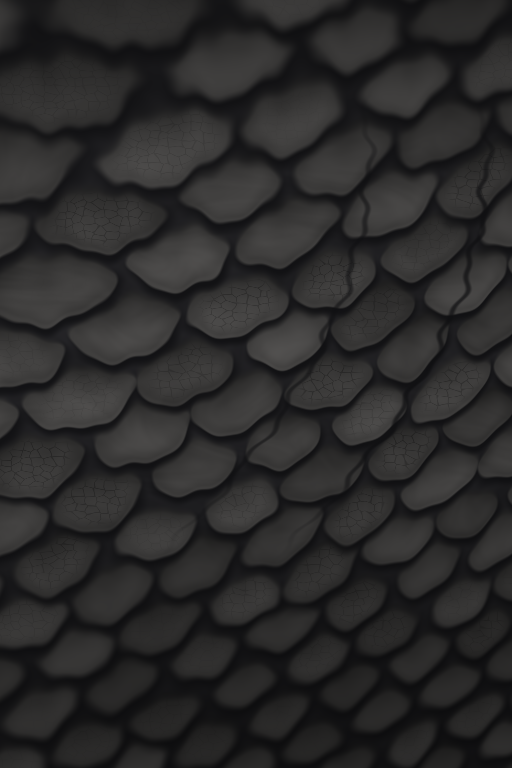
Give the GLSL for this texture, as a Shadertoy shader.

```glsl
// Dark reptile hide: staggered overlapping scales, broad at upper left, small at lower right.
// A quadratic warp gives row and column coordinates; each scale is a superellipse that
// casts a shadow on the row below. Focus and light fall off away from the middle.

#define SCALE_HALF vec2(0.96, 0.62)   // half width and height in lattice units
#define ROUNDNESS 1.85                // 1 = diamond, 2 = ellipse
#define JITTER 0.16                   // wander of each scale
#define FOCUS_Y 0.72                  // sharpest height, measured downward
#define EDGE_SHARP 0.055
#define EDGE_BLURRED 0.30
#define WRINKLE 0.10
#define SKIN_COLOR vec3(0.112, 0.111, 0.120)
#define SHADOW_COLOR vec3(0.058, 0.058, 0.066)
#define SCALE_COLOR vec3(0.229, 0.225, 0.222)

vec2 hash2(vec2 p) {
    vec3 q = fract(vec3(p.xyx) * vec3(0.1031, 0.1030, 0.0973));
    q += dot(q, q.yzx + 33.33);
    return fract((q.xx + q.yz) * q.zy);
}

// Canvas position to (column, row); scales sit where column + row is even.
vec2 latticeCoord(vec2 p) {
    float column = 0.77 + 3.6 * p.x - 2.6 * p.y + 3.5 * p.x * p.x + 5.0 * p.x * p.y;
    float row = -0.15 - 0.1 * p.x + 6.2 * p.y + 1.25 * p.x * p.x
              + 2.5 * p.x * p.y + 1.7 * p.y * p.y;
    return vec2(column, row);
}

// Cellular noise: distance between the nearest two feature points, zero on cell borders.
float cellBorder(vec2 p) {
    vec2 cell = floor(p);
    float nearest = 8.0, second = 8.0;
    for (int j = -1; j <= 1; j++)
    for (int i = -1; i <= 1; i++) {
        vec2 c = cell + vec2(i, j);
        float d = length(c + 0.15 + 0.7 * hash2(c) - p);
        second = min(second, max(nearest, d));
        nearest = min(nearest, d);
    }
    return second - nearest;
}

// Layered, mutually bent sines for fine folds.
float folds(vec2 p) {
    float sum = 0.0, amp = 0.5;
    for (int i = 0; i < 5; i++) {
        p = mat2(0.86, 0.5, -0.5, 0.86) * p * 1.6 + 1.7;
        p += 0.8 * sin(p.yx * 0.7);
        sum += amp * sin(p.x) * sin(p.y * 1.4);
        amp *= 0.72;
    }
    return sum;
}

// One minus the superellipse norm: positive inside the scale.
float scaleShape(vec2 q, vec2 halfSize) {
    vec2 a = pow(abs(q) / halfSize + 1e-4, vec2(ROUNDNESS));
    return 1.0 - pow(a.x + a.y, 1.0 / ROUNDNESS);
}

// Thin skin crease that bends to the left as it descends.
float crease(vec2 p, float start) {
    float bend = start - 0.66 * (p.y - 0.3) * (p.y - 0.3);
    float x = p.x - bend - 0.008 * sin(p.y * 47.0) - 0.004 * sin(p.y * 113.0);
    float reach = smoothstep(0.15, 0.4, p.y) * (1.0 - smoothstep(0.85, 1.12, p.y));
    return reach * (1.0 - smoothstep(0.001, 0.009, abs(x)));
}

void mainImage(out vec4 fragColor, in vec2 fragCoord) {
    // Unit is the canvas width, y runs downward.
    vec2 p = vec2(fragCoord.x, iResolution.y - fragCoord.y) / iResolution.x;
    p.y *= 1.5 * iResolution.x / iResolution.y;

    float defocus = smoothstep(0.12, 0.78, abs(p.y - FOCUS_Y));
    float detail = 1.0 - 0.85 * defocus;
    float soft = mix(EDGE_SHARP, EDGE_BLURRED, defocus);

    float fold = folds(p * vec2(9.0, 14.0));
    float cracks = 1.0 - smoothstep(0.0, 0.16, cellBorder(p * vec2(48.0, 66.0) + 0.4 * fold));
    vec2 grid = latticeCoord(p);
    grid += 0.045 * sin(p.yx * vec2(41.0, 53.0)) + 0.025 * sin(p.yx * 97.0 + 2.0);

    vec3 color = SKIN_COLOR * (1.0 + 1.5 * WRINKLE * detail * fold);

    // Lower rows first, so each row covers the one below it.
    for (int j = 2; j >= -1; j--)
    for (int i = 0; i < 2; i++) {
        float row = floor(grid.y) + float(j);
        float column = row + 2.0 * (floor((grid.x - row) * 0.5) + float(i));
        vec2 id = vec2(column, row);
        vec2 rnd = hash2(id + 40.0);
        vec2 shape = hash2(id + 91.0);

        vec2 q = grid - id - JITTER * (rnd - 0.5);
        q.y += 0.22 * (shape.x - 0.5) * q.x;
        vec2 halfSize = SCALE_HALF * (0.91 + 0.16 * shape.yx);
        float inside = scaleShape(q, halfSize);

        // Cast shadow below the lower lip.
        float under = scaleShape(q - vec2(0.03, 0.13), halfSize);
        color = mix(color, SHADOW_COLOR, 0.85 * smoothstep(-0.08 - soft, 0.10 + soft, under));

        // Domed body: dim at the tucked upper edge, catching light near the lip.
        float tilt = smoothstep(-0.65, 0.25, q.y);
        float tone = (0.86 + 0.26 * rnd.x) * mix(0.72, 1.06, tilt);
        tone *= 0.86 + 0.18 * smoothstep(0.0, 0.5, inside);
        tone += WRINKLE * detail * fold;
        tone -= 0.22 * detail * cracks * smoothstep(0.45, 0.8, rnd.y)
              * smoothstep(0.15, 0.5, inside);
        float lip = smoothstep(0.02, 0.07, inside) * (1.0 - smoothstep(0.07, 0.18, inside));
        tone += 0.10 * lip * smoothstep(0.1, 0.4, q.y) * detail;

        // The upper edge melts into the skin, the lower one stays crisp.
        float edge = soft + 0.22 * (1.0 - smoothstep(-0.45, 0.0, q.y));
        color = mix(color, SCALE_COLOR * tone, smoothstep(-0.3 * edge, edge, inside));
    }

    // Creases across the right half.
    float creases = max(crease(p, 0.95), 0.8 * crease(p, 0.72));
    color = mix(color, SHADOW_COLOR, 0.7 * creases);

    // Light is strongest left of the middle and fades to the bottom.
    float light = mix(0.84, 1.07, smoothstep(0.0, 0.45, p.y));
    light *= mix(1.0, 0.64, smoothstep(0.75, 1.5, p.y));
    light *= 1.04 - 0.10 * p.x;
    fragColor = vec4(color * light, 1.0);
}
```
